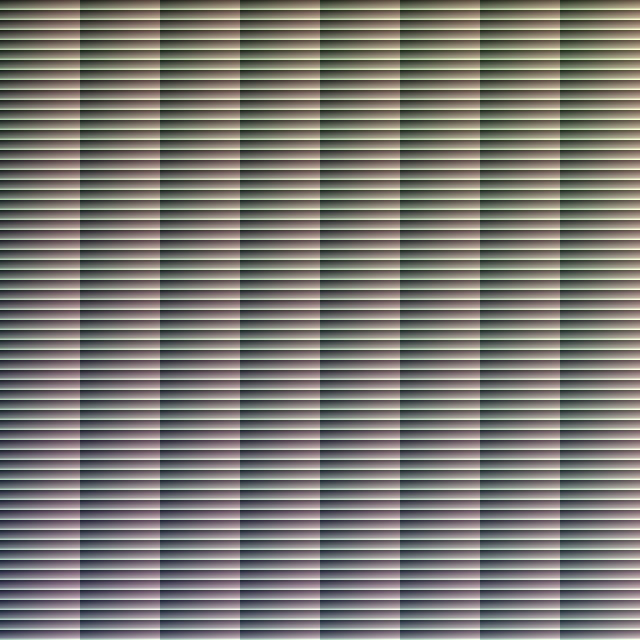
Reproduce this pattern procedurally as a WebGL 1 fragment shader.

```glsl
precision highp float;
uniform vec2 u_resolution;

// Rising sawtooth whose drop is smoothed over the given width
float sawtooth(float x, float width) {
  float f = fract(x);
  return f < 0.5 ? max(f, 0.5 - f / width) : min(f, 0.5 + (1.0 - f) / width);
}

void main() {
  vec2 uv = gl_FragCoord.xy / u_resolution;
  float slatPos = (1.0 - uv.y) * 64.0;
  float column = sawtooth(uv.x * 8.0, 8.0 / u_resolution.x);
  float slat = sawtooth(slatPos, 64.0 / u_resolution.y);

  // Shading across each column and down each slat
  vec3 color = vec3(0.095, 0.12, 0.14);
  color += column * vec3(0.30, 0.19, 0.18);
  color += slat * vec3(0.46, 0.48, 0.43);

  // Thin pale green lip along the lower edge of each slat
  color += smoothstep(0.76, 0.95, slat) * vec3(0.13, 0.22, 0.13);

  // Faint hue wave repeating every seven slats
  float wave = cos(6.2832 * (floor(slatPos) - 2.0) / 7.0);
  color += wave * vec3(0.008, -0.008, 0.004);

  // Slow drift: greener to the right, bluer towards the bottom
  color += (uv.x - 0.5) * vec3(0.03, 0.05, 0.01);
  color += (0.5 - uv.y) * vec3(0.01, 0.01, 0.13);

  gl_FragColor = vec4(clamp(color, 0.0, 1.0), 1.0);
}
```
